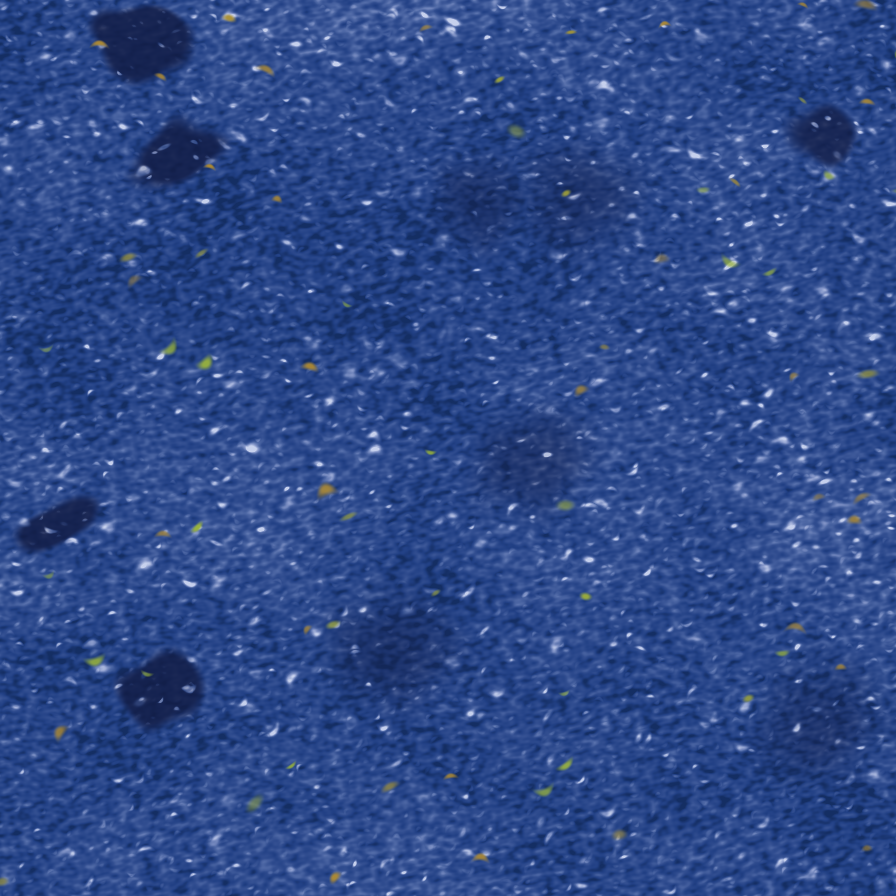
Reproduce this texture procedurally as a WebGL 2 fragment shader.

```glsl
#version 300 es
precision highp float;
precision highp int;

uniform vec2 u_resolution;
out vec4 outColor;

// Palette, from deep shade to pale fleck
const vec3 RAMP[6] = vec3[6](
    vec3(0.08, 0.18, 0.39), vec3(0.13, 0.25, 0.52), vec3(0.20, 0.31, 0.57),
    vec3(0.31, 0.41, 0.65), vec3(0.51, 0.58, 0.78), vec3(0.78, 0.82, 0.93));
const vec3 NAVY   = vec3(0.07, 0.11, 0.27);
const vec3 LIME   = vec3(0.60, 0.70, 0.24);
const vec3 OCHRE  = vec3(0.68, 0.54, 0.20);

// Tone is a position along the ramp
const float BASE_TONE    = 1.42;
const float CLOUD_AMOUNT = 1.3;
const float PATCH_AMOUNT = 0.9;
const float GRAIN_AMOUNT = 2.1;
const float FINE_AMOUNT  = 1.5;
const float FLECK_TONE   = 3.2;
const float DUST_TONE    = 1.5;

const vec2  GRAIN_SCALE = vec2(62.0, 115.0);
const vec2  FINE_SCALE  = vec2(115.0, 190.0);
const float LOW_ANGLE   = 0.50;   // grain direction at the bottom
const float HIGH_ANGLE  = -0.15;  // grain direction at the top
const float ANGLE_SPREAD = 1.3;
const float SPOT_CELLS  = 3.6;
const float SPOT_SHARE  = 0.6;
const float TAU = 6.2831853;

// Four random values in 0..1 for a cell
vec4 hash4(vec2 cell, int seed) {
    uvec4 v = uvec4(ivec4(ivec2(cell), seed, seed * 7 + 3));
    v = v * 1664525u + 1013904223u;
    for (int i = 0; i < 2; i++) {
        v.x += v.y * v.w; v.y += v.z * v.x; v.z += v.x * v.y; v.w += v.y * v.z;
        v ^= v >> 16u;
    }
    return vec4(v >> 8u) / 16777216.0;
}

float cornerSlope(vec2 cell, vec2 offset) {
    float a = TAU * hash4(cell, 1).x;
    return dot(vec2(cos(a), sin(a)), offset);
}

float gradientNoise(vec2 p) {
    vec2 i = floor(p), f = p - i;
    vec2 w = f * f * f * (f * (f * 6.0 - 15.0) + 10.0);
    vec2 e = vec2(1.0, 0.0);
    return mix(mix(cornerSlope(i, f), cornerSlope(i + e.xy, f - e.xy), w.x),
               mix(cornerSlope(i + e.yx, f - e.yx), cornerSlope(i + e.xx, f - e.xx), w.x), w.y);
}

vec2 rotate(vec2 p, float a) {
    float c = cos(a), s = sin(a);
    return vec2(c * p.x + s * p.y, c * p.y - s * p.x);
}

// Scattered elongated flecks: x = coverage, y = random tint
vec2 flecks(vec2 uv, float cells, float share, float minSize, float maxSize, int seed) {
    vec2 home = floor(uv * cells), result = vec2(0.0);
    for (int y = -1; y <= 1; y++)
    for (int x = -1; x <= 1; x++) {
        vec2 cell = home + vec2(x, y);
        vec4 place = hash4(cell, seed), form = hash4(cell, seed + 1);
        if (place.w > share) continue;
        vec2 center = (cell + place.xy) / cells;
        float angle = mix(LOW_ANGLE, HIGH_ANGLE, center.y) + (place.z - 0.5) * ANGLE_SPREAD;
        vec2 d = rotate(uv - center, angle);
        float halfLength = mix(minSize, maxSize, form.x * form.x);
        d.y += (form.w - 0.5) * d.x * d.x / halfLength;
        float halfWidth = max(halfLength * mix(0.32, 0.7, form.y), 0.0022);
        float cover = 1.0 - smoothstep(0.25, 1.25, length(d / vec2(halfLength, halfWidth)));
        cover *= mix(0.45, 1.0, form.z);
        if (cover > result.x) result = vec2(cover, form.w);
    }
    return result;
}

// Dark rounded stains, some crisp and some faint
float spots(vec2 uv) {
    vec2 wobble = vec2(gradientNoise(uv * 17.0), gradientNoise(uv * 17.0 + 40.0)) * 0.025;
    vec2 p = (uv + wobble) * SPOT_CELLS, home = floor(p);
    float shade = 0.0;
    for (int y = -1; y <= 1; y++)
    for (int x = -1; x <= 1; x++) {
        vec2 cell = home + vec2(x, y);
        vec4 place = hash4(cell, 31), form = hash4(cell, 32);
        if (place.w > SPOT_SHARE) continue;
        vec2 d = rotate(p - cell - place.xy, (place.z - 0.5) * 1.5);
        float faint = smoothstep(0.3, 0.6, form.x);
        float radius = mix(0.11, 0.23, form.y) * mix(1.0, 1.4, faint);
        float r = length(d / vec2(1.0, mix(0.6, 1.0, form.z))) / radius;
        float cover = 1.0 - smoothstep(mix(0.75, 0.1, faint), mix(1.1, 1.4, faint), r);
        shade = max(shade, cover * mix(0.82, 0.38, faint));
    }
    return shade;
}

void main() {
    vec2 uv = gl_FragCoord.xy / u_resolution.y;

    // Clouded ground with short slanted grain
    vec2 bend = vec2(0.0, 0.012 * gradientNoise(uv * 6.0 + 9.0));
    vec2 along = rotate(uv + bend, 0.5 * (LOW_ANGLE + HIGH_ANGLE));
    float tone = BASE_TONE
        + CLOUD_AMOUNT * gradientNoise(uv * 3.5 + 5.0)
        + PATCH_AMOUNT * gradientNoise(along * vec2(9.0, 14.0) + 20.0)
        + GRAIN_AMOUNT * gradientNoise(along * GRAIN_SCALE)
        + FINE_AMOUNT * gradientNoise(along * FINE_SCALE + 70.0);

    // Stains darken the ground; pale flecks lie over them
    float shade = spots(uv);
    float pale = FLECK_TONE * flecks(uv, 36.0, 0.55, 0.0045, 0.0125, 11).x
               + DUST_TONE * flecks(uv, 72.0, 0.5, 0.0035, 0.0070, 14).x;
    tone = clamp(tone + pale, 0.0, 5.0);

    vec3 color = RAMP[0];
    for (int i = 1; i < 6; i++)
        color = mix(color, RAMP[i], clamp(tone - float(i - 1), 0.0, 1.0));
    color = mix(color, NAVY, shade * (1.0 - 0.75 * smoothstep(0.6, 2.6, pale)));

    // Sparse yellow flecks
    vec2 bright = flecks(uv, 14.0, 0.28, 0.0060, 0.0130, 17);
    color = mix(color, mix(LIME, OCHRE, smoothstep(0.4, 0.7, bright.y)), bright.x);

    outColor = vec4(color, 1.0);
}
```
